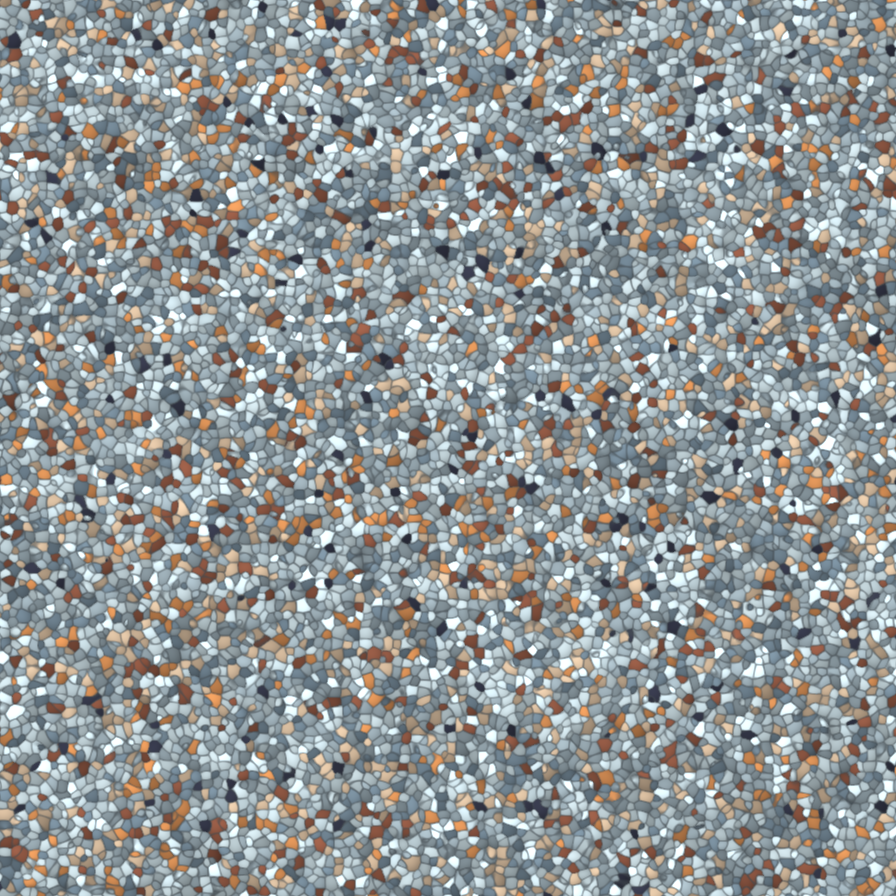
Write a Shadertoy shader that draws this texture.

```glsl
// Fine exposed-aggregate gravel: blue-grey pebbles with tan, orange and rust ones.
// Each pebble is a cell of a Voronoi diagram whose distances are stretched and
// scaled per seed; narrow cells borders become shadowed gaps between the stones.

const float GRAINS = 94.0;        // pebbles along the canvas height
const float JITTER = 0.90;        // irregularity of the seed positions
const float STRETCH = 0.30;       // strongest elongation of a pebble
const float SIZE_SPREAD = 0.30;   // variation of pebble size
const float GAP_WIDTH = 0.27;     // softness of the joints, in cells
const float TONE_SPREAD = 0.20;   // brightness variation between pebbles
const float PATCH_SCALE = 11.0;   // broad tonal patches along the height
const float PATCH_TONE = 0.10;    // strength of those patches
const float SOFTNESS = 0.00055;   // sample offset, in canvas heights
const vec3 GAP_COLOR = vec3(0.27, 0.30, 0.32);

const int STONES = 8;
const vec3 STONE_COLOR[STONES] = vec3[STONES](
    vec3(0.54, 0.60, 0.63),   // blue grey
    vec3(0.68, 0.74, 0.76),   // light grey
    vec3(0.82, 0.90, 0.93),   // pale quartz
    vec3(0.40, 0.47, 0.52),   // slate
    vec3(0.73, 0.64, 0.54),   // tan
    vec3(0.75, 0.50, 0.30),   // orange
    vec3(0.49, 0.30, 0.23),   // rust
    vec3(0.18, 0.19, 0.25));  // near black
const float STONE_SHARE[STONES] = float[STONES](
    0.25, 0.24, 0.14, 0.12, 0.11, 0.05, 0.07, 0.02);

// Integer hash giving three values in 0..1 for a lattice cell
vec3 hash3(ivec2 cell, int salt) {
    uvec3 v = uvec3(ivec3(cell, salt) + 4096);
    v = v * 1664525u + 1013904223u;
    v.x += v.y * v.z; v.y += v.z * v.x; v.z += v.x * v.y;
    v ^= v >> 16u;
    v.x += v.y * v.z; v.y += v.z * v.x; v.z += v.x * v.y;
    return vec3(v >> 8u) / 16777216.0;
}

float valueNoise(vec2 p) {
    ivec2 i = ivec2(floor(p));
    vec2 f = fract(p);
    f = f * f * (3.0 - 2.0 * f);
    float low = mix(hash3(i, 7).x, hash3(i + ivec2(1, 0), 7).x, f.x);
    float high = mix(hash3(i + ivec2(0, 1), 7).x, hash3(i + ivec2(1, 1), 7).x, f.x);
    return mix(low, high, f.y);
}

// Pick a stone colour according to the shares
vec3 stoneColor(float pick) {
    vec3 color = STONE_COLOR[0];
    float total = 0.0;
    for (int i = 0; i < STONES; i++) {
        if (pick >= total) color = STONE_COLOR[i];
        total += STONE_SHARE[i];
    }
    return color;
}

vec3 gravel(vec2 uv) {
    vec2 p = uv * GRAINS;
    ivec2 base = ivec2(floor(p));
    float nearest = 1e3, second = 1e3;
    ivec2 owner = base;
    vec2 toOwner = vec2(0.0);

    // Nearest two pebbles in their own stretched metric
    for (int y = -2; y <= 2; y++)
    for (int x = -2; x <= 2; x++) {
        ivec2 cell = base + ivec2(x, y);
        vec3 seed = hash3(cell, 1);
        vec3 form = hash3(cell, 2);
        vec2 offset = p - vec2(cell) - 0.5 - JITTER * (seed.xy - 0.5);
        float angle = 3.14159 * seed.z;
        vec2 axis = vec2(cos(angle), sin(angle));
        vec2 local = vec2(dot(offset, axis), dot(offset, vec2(-axis.y, axis.x)));
        float ratio = 1.0 + STRETCH * form.x;
        float size = 1.0 + SIZE_SPREAD * (form.y - 0.5) * 2.0;
        float d = length(local * vec2(1.0 / ratio, ratio)) / size;
        if (d < nearest) {
            second = nearest;
            nearest = d;
            owner = cell;
            toOwner = offset;
        } else {
            second = min(second, d);
        }
    }

    // Stone tone, rounded shading with light from the upper left
    vec3 trait = hash3(owner, 3);
    vec3 color = stoneColor(trait.x);
    color *= 1.0 + TONE_SPREAD * (trait.y - 0.5) * 2.0;
    color *= 1.06 - 0.20 * nearest * nearest + 0.12 * dot(toOwner, vec2(-0.6, 0.8));

    // Joints, some deep and some almost closed
    float depth = mix(0.55, 1.0, valueNoise(p * 0.8 + 31.0));
    float joint = 1.0 - smoothstep(-0.02, GAP_WIDTH, second - nearest);
    color = mix(color, mix(GAP_COLOR, color, 0.2), joint * depth);

    float patchTone = valueNoise(uv * PATCH_SCALE) - 0.5;
    return color * (1.0 + PATCH_TONE * patchTone);
}

void mainImage(out vec4 fragColor, in vec2 fragCoord) {
    vec2 uv = fragCoord / iResolution.y;
    vec3 color = vec3(0.0);
    // Four samples smooth the pebble edges
    for (int i = 0; i < 4; i++) {
        vec2 corner = vec2(i & 1, i >> 1) * 2.0 - 1.0;
        color += gravel(uv + corner * SOFTNESS);
    }
    fragColor = vec4(clamp(color * 0.25, 0.0, 1.0), 1.0);
}
```
